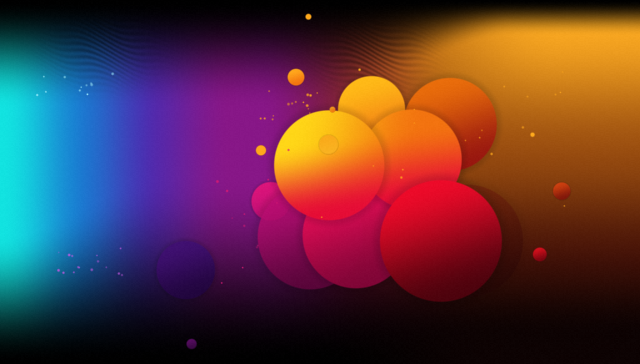
Write a Shadertoy shader that draws this background.

```glsl
// Overlapping glowing discs and drifting sparks over a cyan, violet and amber haze.

#define EDGE_SHADOW 0.12
#define SPARK_SIZE 0.0022
#define RIPPLE 0.07
#define GRAIN 0.012
#define AMBER vec3(1.00, 0.66, 0.11)
#define YELLOW vec3(1.00, 0.84, 0.09)
#define ORANGE vec3(0.95, 0.45, 0.06)
#define CRIMSON vec3(0.90, 0.05, 0.21)
#define MAGENTA vec3(0.74, 0.05, 0.45)
#define CYAN vec3(0.07, 0.89, 0.88)

float hash(vec2 p) {
    return fract(sin(dot(p, vec2(127.1, 311.7))) * 43758.55);
}

// Horizontal colour bands, each dimmed towards the top and bottom.
vec3 haze(vec2 uv) {
    float x = uv.x, y = uv.y;
    vec3 col = mix(CYAN, vec3(0.10, 0.48, 0.82), smoothstep(0.0, 0.14, x));
    col = mix(col, vec3(0.30, 0.17, 0.69), smoothstep(0.11, 0.25, x));
    col = mix(col, vec3(0.53, 0.09, 0.53), smoothstep(0.21, 0.36, x));
    col = mix(col, vec3(0.44, 0.05, 0.24), smoothstep(0.40, 0.58, x));

    // Warm side: amber above, brown in the middle, dark red below.
    vec3 warm = mix(vec3(0.05, 0.01, 0.01), vec3(0.27, 0.07, 0.03), smoothstep(0.08, 0.34, y));
    warm = mix(warm, vec3(0.60, 0.30, 0.06), smoothstep(0.26, 0.62, y));
    warm = mix(warm, vec3(0.98, 0.66, 0.13), smoothstep(0.55, 0.95, y) * smoothstep(0.48, 0.88, x));
    float warmSide = smoothstep(0.44, 0.74, x + 0.10 * (y - 0.5));

    float floorTop = mix(0.36, 0.52, smoothstep(0.0, 0.25, x));
    float fadeLow = smoothstep(0.0, floorTop, y);
    float roofDepth = mix(0.30, 0.10, smoothstep(0.48, 0.80, x));
    float fadeHigh = smoothstep(0.0, roofDepth, 1.0 - y);
    col = mix(col * fadeLow, warm, warmSide);
    return col * fadeHigh;
}

// Fine wavy threads inside a soft patch.
float threads(vec2 p, vec2 centre) {
    vec2 q = p - centre;
    float wave = sin(420.0 * (q.y + 0.35 * q.x) + 5.0 * sin(32.0 * q.x + 18.0 * q.y));
    return wave * exp(-dot(q * vec2(9.0, 13.0), q * vec2(9.0, 13.0)));
}

// Disc shaded along a slightly tilted axis, with a thin shadow around it.
void disc(inout vec3 col, vec2 p, vec2 centre, float radius, vec3 top, vec3 bottom, float alpha) {
    vec2 q = p - centre;
    float d = length(q) - radius;
    float px = 1.0 / iResolution.y;
    float shade = smoothstep(-1.0, 1.0, dot(q, vec2(-0.30, 0.95)) / radius);
    col *= 1.0 - EDGE_SHADOW * alpha * smoothstep(0.18 * radius, 0.0, d);
    col = mix(col, mix(bottom, top, shade), alpha * smoothstep(px, -px, d));
}

// Random sparks, denser near the centre of their cloud.
void sparks(inout vec3 col, vec2 p, vec2 centre, vec2 spread, int count, vec3 tint, float seed) {
    float px = 1.0 / iResolution.y;
    for (int i = 0; i < count; i++) {
        vec2 id = vec2(float(i) + 1.0, seed);
        vec2 offset = 2.0 * vec2(hash(id), hash(id + 17.3)) - 1.0;
        offset *= 0.45 + 0.55 * abs(offset.yx);
        float size = SPARK_SIZE * (0.6 + hash(id + 41.9));
        float d = length(p - centre - offset * spread) - size;
        col = mix(col, tint, (0.4 + 0.6 * hash(id + 5.7)) * smoothstep(px, -px, d));
    }
}

void mainImage(out vec4 fragColor, in vec2 fragCoord) {
    vec2 uv = fragCoord / iResolution.xy;
    vec2 p = uv * vec2(1.7534, 1.0);
    vec3 col = haze(uv);
    col *= 1.0 + RIPPLE * 3.0 * (threads(p, vec2(0.29, 0.88)) + threads(p, vec2(1.02, 0.85)));

    // Rear discs
    disc(col, p, vec2(1.278, 0.338), 0.155, vec3(0.38, 0.03, 0.04), vec3(0.13, 0.01, 0.02), 0.35);
    disc(col, p, vec2(1.233, 0.658), 0.128, vec3(0.93, 0.43, 0.04), vec3(0.60, 0.08, 0.06), 0.95);
    disc(col, p, vec2(1.018, 0.699), 0.092, vec3(1.0, 0.73, 0.09), vec3(0.95, 0.50, 0.08), 1.0);
    disc(col, p, vec2(0.742, 0.447), 0.053, vec3(0.88, 0.08, 0.48), MAGENTA, 0.95);
    disc(col, p, vec2(0.850, 0.349), 0.144, MAGENTA, vec3(0.38, 0.02, 0.24), 0.85);
    disc(col, p, vec2(0.975, 0.354), 0.146, vec3(0.92, 0.05, 0.34), vec3(0.52, 0.02, 0.22), 0.95);

    // Bright pair sharing one yellow to crimson ramp
    vec3 blaze = mix(YELLOW, ORANGE, smoothstep(0.78, 1.15, p.x - 0.3 * (p.y - 0.6)));
    blaze = mix(blaze, CRIMSON, smoothstep(0.62, 0.41, p.y - 0.15 * (p.x - 0.9)));
    disc(col, p, vec2(1.128, 0.562), 0.137, blaze, blaze, 1.0);
    disc(col, p, vec2(0.902, 0.546), 0.151, blaze, blaze, 1.0);
    disc(col, p, vec2(0.900, 0.603), 0.026, AMBER, vec3(1.0, 0.72, 0.14), 0.8);

    // Front red disc and the dark violet one
    disc(col, p, vec2(1.208, 0.338), 0.167, vec3(0.93, 0.04, 0.16), vec3(0.30, 0.01, 0.05), 1.0);
    disc(col, p, vec2(0.509, 0.258), 0.080, vec3(0.25, 0.06, 0.45), vec3(0.13, 0.02, 0.25), 0.9);

    // Small satellites
    disc(col, p, vec2(0.811, 0.788), 0.023, AMBER, ORANGE, 1.0);
    disc(col, p, vec2(0.715, 0.587), 0.014, AMBER, AMBER, 1.0);
    disc(col, p, vec2(0.845, 0.954), 0.008, AMBER, AMBER, 1.0);
    disc(col, p, vec2(0.911, 0.699), 0.008, AMBER, ORANGE, 0.9);
    disc(col, p, vec2(1.459, 0.630), 0.006, AMBER, AMBER, 1.0);
    disc(col, p, vec2(1.539, 0.475), 0.024, vec3(0.80, 0.25, 0.06), vec3(0.50, 0.09, 0.04), 1.0);
    disc(col, p, vec2(1.479, 0.301), 0.019, vec3(0.82, 0.06, 0.11), vec3(0.48, 0.02, 0.06), 1.0);
    disc(col, p, vec2(0.525, 0.055), 0.014, vec3(0.34, 0.05, 0.38), vec3(0.22, 0.03, 0.26), 1.0);

    // Spark clouds
    sparks(col, p, vec2(0.19, 0.77), vec2(0.18, 0.05), 11, vec3(0.65, 0.95, 1.0), 1.0);
    sparks(col, p, vec2(0.24, 0.28), vec2(0.12, 0.05), 15, vec3(0.80, 0.35, 0.90), 2.0);
    sparks(col, p, vec2(0.81, 0.72), vec2(0.12, 0.07), 15, AMBER, 3.0);
    sparks(col, p, vec2(0.70, 0.40), vec2(0.16, 0.25), 12, vec3(0.85, 0.10, 0.45), 4.0);
    sparks(col, p, vec2(1.25, 0.62), vec2(0.40, 0.24), 18, AMBER, 5.0);

    col += GRAIN * (hash(floor(p * 292.0)) - 0.5);
    fragColor = vec4(clamp(col, 0.0, 1.0), 1.0);
}
```
